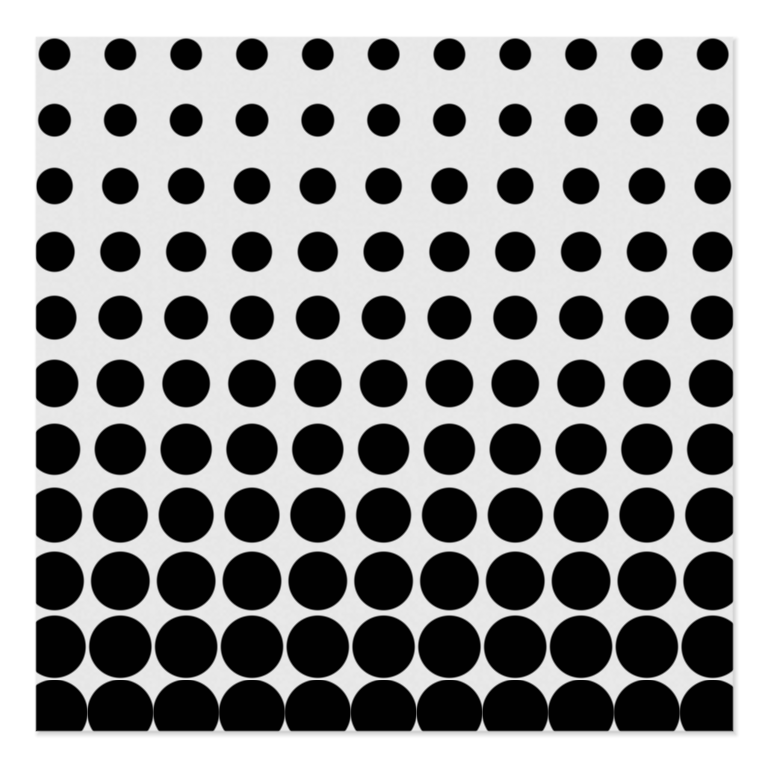
Reproduce this pattern procedurally as a WebGL 1 fragment shader.

```glsl
precision highp float;

uniform vec2 u_resolution;

#define SHEET_MIN vec2(0.0469, 0.0482)
#define SHEET_MAX vec2(0.9544, 0.9518)
#define GRID_CENTER vec2(0.4995, 0.5007)
#define PITCH 0.0857
#define LARGEST_RADIUS 0.0430
#define SMALLEST_RADIUS 0.0206
#define RADIUS_STEP 0.00241
#define SOFTNESS 0.0016
#define PAPER 0.908
#define INK 0.003
#define GRAIN 0.016

float hash(vec2 p) {
    return fract(sin(dot(p, vec2(127.1, 311.7))) * 43758.5453);
}

float valueNoise(vec2 p) {
    vec2 cell = floor(p);
    vec2 f = fract(p);
    f = f * f * (3.0 - 2.0 * f);
    float low = mix(hash(cell), hash(cell + vec2(1.0, 0.0)), f.x);
    float high = mix(hash(cell + vec2(0.0, 1.0)), hash(cell + vec2(1.0)), f.x);
    return mix(low, high, f.y);
}

float boxDistance(vec2 p, vec2 low, vec2 high) {
    vec2 d = abs(p - 0.5 * (low + high)) - 0.5 * (high - low);
    return length(max(d, 0.0)) + min(max(d.x, d.y), 0.0);
}

// Signed distance to the nearest dot; dots grow towards the bottom row
float dotDistance(vec2 p) {
    vec2 grid = (p - GRID_CENTER) / PITCH;
    vec2 cell = floor(grid + 0.5);
    float row = cell.y + 5.0;
    float radius = max(SMALLEST_RADIUS, LARGEST_RADIUS - RADIUS_STEP * row);
    return length(grid - cell) * PITCH - radius;
}

float coverage(float distance, float blur) {
    return 1.0 - smoothstep(-blur, blur, distance);
}

void main() {
    vec2 uv = gl_FragCoord.xy / u_resolution;
    float blur = max(SOFTNESS, 0.75 / min(u_resolution.x, u_resolution.y));

    // Soft shadow falling to the lower right of the sheet
    vec2 shadowOffset = vec2(0.003, -0.004);
    float shadow = coverage(boxDistance(uv - shadowOffset, SHEET_MIN, SHEET_MAX), 0.007);
    float tone = mix(1.0, 0.76, shadow);

    // Lightly grained paper with printed dots
    float paper = PAPER + GRAIN * (valueNoise(uv * 260.0) - 0.5);
    float printed = mix(paper, INK, coverage(dotDistance(uv), blur));

    float sheet = coverage(boxDistance(uv, SHEET_MIN, SHEET_MAX), blur);
    gl_FragColor = vec4(vec3(mix(tone, printed, sheet)), 1.0);
}
```
